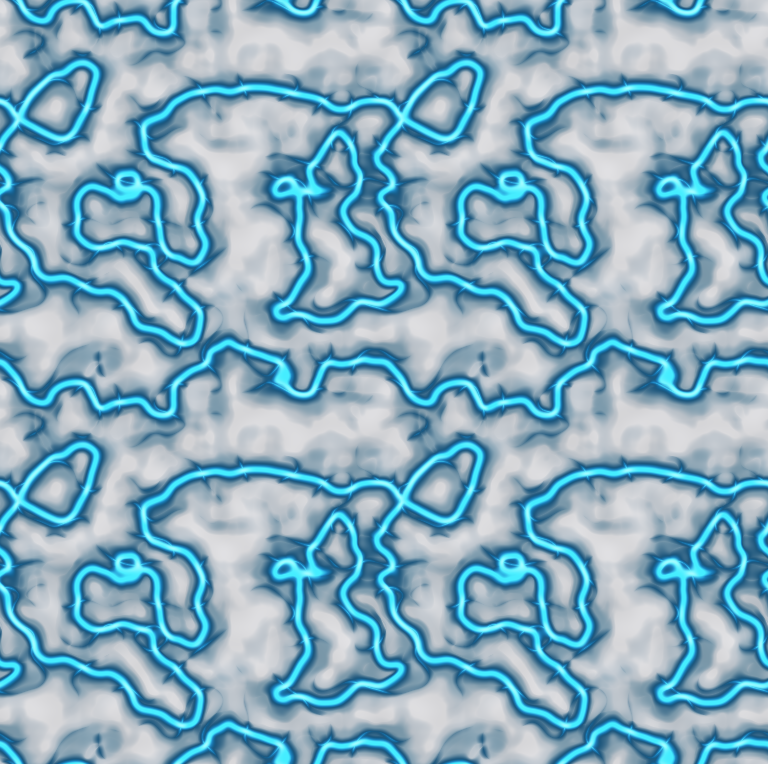
This pattern is drawn by a WebGL 2 fragment shader. Its source:

```glsl
#version 300 es
precision highp float;
// Glowing cyan veins with navy rims over smoky grey, in a seamless repeating tile.
// The veins are the zero contours of periodic gradient noise, turned into distances;
// thorny spurs come from a second contour, and cellular noise mottles the smoke.

uniform vec2 u_resolution;
out vec4 fragColor;

// Lengths are in units of one tile.
const vec2  REPEATS     = vec2(2.0);
const float VEIN_CELLS  = 4.0;    // noise cells across a tile
const float SPUR_CELLS  = 9.0;
const float SMOKE_CELLS = 12.0;
const float MIN_SLOPE   = 2.0;    // higher makes wider pools where veins meet
const float SPUR_TAPER  = 0.42;   // higher makes shorter spurs
const float CORE_WIDTH  = 0.0100;
const float GLOW_WIDTH  = 0.0165;
const float RIM_WIDTH   = 0.0340;
const float HALO_WIDTH  = 0.0680;
const float SMOKE_DEPTH = 0.040;
const vec3  PALE  = vec3(0.85, 0.85, 0.86);
const vec3  GREY  = vec3(0.73, 0.76, 0.79);
const vec3  SLATE = vec3(0.49, 0.61, 0.68);
const vec3  NAVY  = vec3(0.06, 0.30, 0.46);
const vec3  BLUE  = vec3(0.13, 0.57, 0.83);
const vec3  CYAN  = vec3(0.27, 0.93, 1.00);
const vec3  SPARK = vec3(0.72, 1.00, 1.00);

vec2 hash2(vec2 p, float seed) {
    vec3 q = fract(vec3(p.xyx + seed * 7.13) * vec3(0.1031, 0.1030, 0.0973));
    q += dot(q, q.yzx + 33.33);
    return fract((q.xx + q.yz) * q.zy);
}

// Gradient at a lattice point, wrapped to the period.
float corner(vec2 cell, vec2 offset, float period, float seed) {
    float angle = 6.28319 * hash2(mod(cell, period), seed).x;
    return dot(vec2(cos(angle), sin(angle)), offset);
}

float gradientNoise(vec2 p, float period, float seed) {
    vec2 i = floor(p), f = fract(p), e = vec2(0.0, 1.0);
    vec2 w = f * f * f * (f * (f * 6.0 - 15.0) + 10.0);
    float low  = mix(corner(i, f, period, seed),
                     corner(i + e.yx, f - e.yx, period, seed), w.x);
    float high = mix(corner(i + e.xy, f - e.xy, period, seed),
                     corner(i + e.yy, f - e.yy, period, seed), w.x);
    return mix(low, high, w.y);
}

// Soft cellular noise: a smooth minimum of distances to wrapped points.
float cellular(vec2 p, float period, float seed) {
    vec2 i = floor(p), f = fract(p);
    float sum = 0.0;
    for (int y = -1; y <= 1; y++)
        for (int x = -1; x <= 1; x++) {
            vec2 g = vec2(x, y);
            vec2 r = g + hash2(mod(i + g, period), seed) - f;
            sum += exp(-9.0 * length(r));
        }
    return clamp(-log(sum) / 9.0, 0.0, 1.0);
}

// Three layers, offset so their lattices do not line up.
float veinField(vec2 p) {
    float n = gradientNoise(p * VEIN_CELLS, VEIN_CELLS, 1.0);
    n += 0.45 * gradientNoise(p * VEIN_CELLS * 2.0 + 0.37, VEIN_CELLS * 2.0, 2.0);
    return n + 0.09 * gradientNoise(p * VEIN_CELLS * 4.0 + 0.61, VEIN_CELLS * 4.0, 3.0);
}

float spurField(vec2 p) {
    return gradientNoise(p * SPUR_CELLS + 0.23, SPUR_CELLS, 5.0);
}

void main() {
    vec2 p = gl_FragCoord.xy / u_resolution * REPEATS;

    // Distance to the veins: value over slope.
    vec2 e = vec2(0.003, 0.0);
    float v = veinField(p);
    vec2 slope = vec2(veinField(p + e.xy) - v, veinField(p + e.yx) - v) / e.x;
    float vein = abs(v) / max(length(slope), MIN_SLOPE);

    // Spurs taper away from the veins and fade into wisps.
    float s = spurField(p);
    vec2 spurSlope = vec2(spurField(p + e.xy) - s, spurField(p + e.yx) - s) / e.x;
    float spur = abs(s) / max(length(spurSlope), 4.0);
    float d = min(vein, spur + vein * SPUR_TAPER + 0.002);

    // Smoky ground.
    float blotch = cellular(p * SMOKE_CELLS, SMOKE_CELLS, 8.0);
    float cloud = gradientNoise(p * SMOKE_CELLS + 0.5, SMOKE_CELLS, 9.0);
    float halo = mix(d, vein, 0.5) + SMOKE_DEPTH * (0.35 - blotch + 0.7 * cloud);
    vec3 color = mix(SLATE, GREY, smoothstep(0.022, HALO_WIDTH, halo));
    color = mix(color, PALE, smoothstep(HALO_WIDTH * 0.8, HALO_WIDTH * 2.0, halo));
    color *= 1.0 + 0.07 * cloud;

    // Navy rim, blue glow, cyan core, then sparks where spurs cross.
    color = mix(NAVY, color, smoothstep(0.010, RIM_WIDTH, d));
    color = mix(BLUE, color, smoothstep(0.006, GLOW_WIDTH, d));
    color = mix(CYAN, color, smoothstep(0.003, CORE_WIDTH, d));
    float spark = exp(-vein * vein / 0.00003 - spur * spur / 0.00025);
    color = mix(color, SPARK, 0.8 * spark);

    fragColor = vec4(color, 1.0);
}
```
